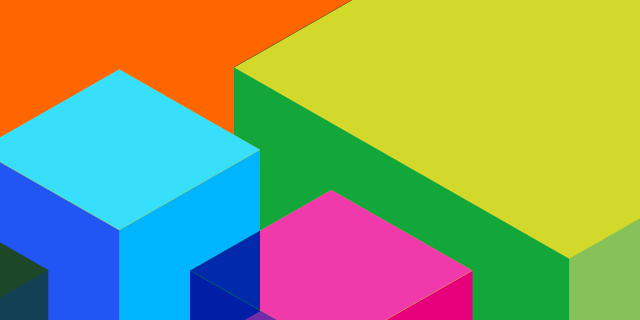
Reproduce this background procedurally as a Shadertoy shader.

```glsl
// Overlapping isometric boxes in flat, bright colours on an orange ground.
// Each box is a rhombus lid over two side faces, built from distance functions;
// the pink box multiplies its ink with the cyan one where the two overlap.

const float SLOPE = 0.571;          // rise over run of the slanted edges
const float SLANT = 0.868;          // turns a vertical gap into a true distance
const float RIM_HALF_WIDTH = 0.0008;

const vec3 ORANGE = vec3(1.00, 0.40, 0.00);
const vec3 BROWN  = vec3(0.55, 0.28, 0.03);
const vec3 YELLOW = vec3(0.825, 0.85, 0.17);
const vec3 VIOLET = vec3(0.45, 0.17, 0.65);

// Antialiased coverage of a signed distance
float cover(float dist, float pixel) {
    return clamp(0.5 - dist / pixel, 0.0, 1.0);
}

// Rhombus centred on q = 0
float lidDistance(vec2 q, float halfWidth) {
    return (abs(q.y) + (abs(q.x) - halfWidth) * SLOPE) * SLANT;
}

// Whole box silhouette, endless downwards
float boxDistance(vec2 q, float halfWidth) {
    float roof = (q.y + (abs(q.x) - halfWidth) * SLOPE) * SLANT;
    return max(abs(q.x) - halfWidth, roof);
}

// Colours of the lid and both sides, with a thin rim around the lid
vec3 boxInk(vec2 q, float halfWidth, vec3 lid, vec3 left, vec3 right,
            float rim, float pixel) {
    float lidDist = lidDistance(q, halfWidth);
    vec3 ink = mix(right, left, cover(q.x, pixel));
    ink = mix(ink, lid, cover(lidDist, pixel));
    float line = cover(abs(lidDist) - RIM_HALF_WIDTH, pixel);
    return mix(ink, YELLOW, line * rim);
}

void mainImage(out vec4 fragColor, in vec2 fragCoord) {
    vec2 p = fragCoord / iResolution.y;
    float pixel = 1.0 / iResolution.y;
    vec3 color = ORANGE;

    // Large green box with a dark line along its upper edge
    vec2 q = p - vec2(1.7786, 0.7891);
    float size = 1.0469;
    vec3 ink = boxInk(q, size, YELLOW, vec3(0.07, 0.65, 0.23),
                      vec3(0.53, 0.755, 0.35), 0.0, pixel);
    color = mix(color, BROWN, cover(boxDistance(q - vec2(0.0, 0.002), size), pixel));
    color = mix(color, ink, cover(boxDistance(q, size), pixel));

    // Cyan box
    q = p - vec2(0.3724, 0.5326);
    size = 0.4401;
    ink = boxInk(q, size, vec3(0.22, 0.875, 0.98), vec3(0.13, 0.335, 0.955),
                 vec3(0.0, 0.71, 1.0), 0.7, pixel);
    float cyanMask = cover(boxDistance(q, size), pixel);
    color = mix(color, ink, cyanMask);

    // Dark box in the lower left corner
    q = p - vec2(-0.1563, 0.1563);
    size = 0.3073;
    ink = boxInk(q, size, vec3(0.11, 0.28, 0.16), vec3(0.07, 0.25, 0.33),
                 vec3(0.07, 0.25, 0.33), 0.0, pixel);
    color = mix(color, ink, cover(boxDistance(q, size), pixel));

    // Pink box, multiplied over the cyan one
    q = p - vec2(1.0352, 0.1549);
    size = 0.4414;
    ink = boxInk(q, size, vec3(0.94, 0.225, 0.67), VIOLET,
                 vec3(0.90, 0.0, 0.48), 0.7, pixel);
    ink = mix(ink, color * ink, cyanMask);
    color = mix(color, ink, cover(boxDistance(q, size), pixel));

    // Tip of a violet box at the lower border
    q = p - vec2(0.8151, -0.0977);
    color = mix(color, VIOLET, cover(boxDistance(q, 0.2214), pixel));

    fragColor = vec4(color, 1.0);
}
```
